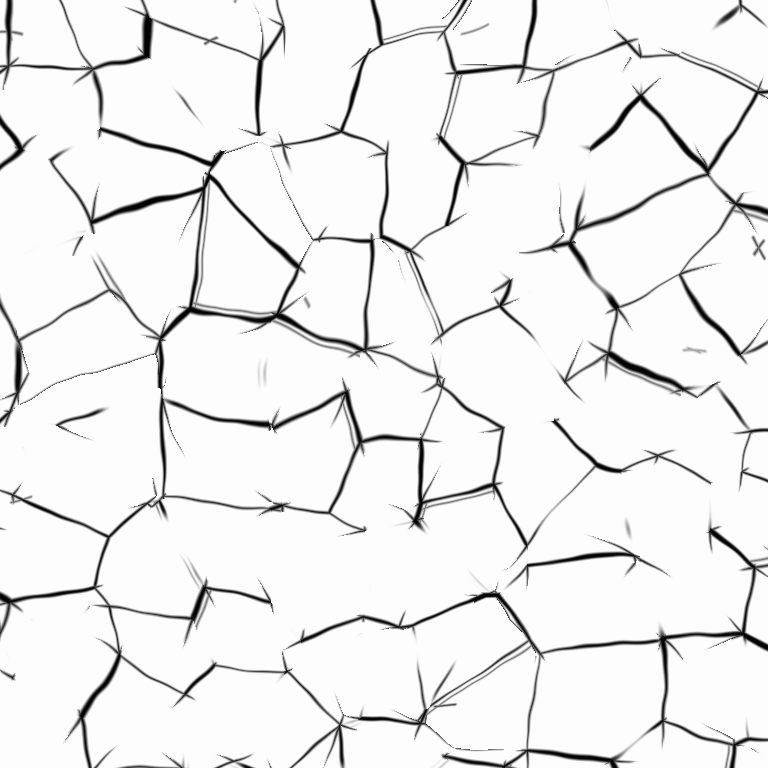
Reproduce this texture procedurally as a WebGL 1 fragment shader.

```glsl
precision highp float;
// Broken web of dark cracks on white: a warped Voronoi diagram whose edges
// each get their own width, fade out in places, sometimes run double, and
// overshoot their junctions as short spurs. Loose crack fragments fill gaps.

uniform vec2 u_resolution;

#define CELLS 8.6            // Voronoi cells across the canvas
#define GAPS 0.23            // share of edges that vanish
#define THIN 0.0008          // half width of the finest crack
#define THICK 0.0033         // half width of the boldest crack
#define SOFTNESS 0.0024      // blur of the crack borders
#define SPUR_LENGTH 0.034    // longest overshoot at a junction
#define DOUBLE_SHARE 0.14    // share of edges with a parallel twin
#define DOUBLE_OFFSET 0.0075 // distance of the twin
#define FRAGMENT_GRID 7.0    // slots for loose fragments across the canvas
#define FRAGMENT_SHARE 0.3   // share of slots in use
#define PAPER 0.993
#define INK 0.015

float hash(vec2 p) {
  vec3 q = fract(vec3(p.xyx) * 0.1031 + 0.137);
  q += dot(q, q.yzx + 33.33);
  return fract((q.x + q.y) * q.z);
}

vec2 hash2(vec2 p) {
  return vec2(hash(p + 17.3), hash(p + 71.9));
}

float cornerSlope(vec2 corner, vec2 offset) {
  float angle = 6.2832 * hash(corner + 5.7);
  return dot(vec2(cos(angle), sin(angle)), offset);
}

float gradientNoise(vec2 p) {
  vec2 i = floor(p), f = fract(p);
  vec2 u = f * f * f * (f * (f * 6.0 - 15.0) + 10.0);
  vec2 e = vec2(1.0, 0.0);
  return mix(
    mix(cornerSlope(i, f), cornerSlope(i + e.xy, f - e.xy), u.x),
    mix(cornerSlope(i + e.yx, f - e.yx), cornerSlope(i + 1.0, f - 1.0), u.x),
    u.y);
}

vec2 noise2(vec2 p) {
  return vec2(gradientNoise(p + 40.0), gradientNoise(p + 93.5));
}

float stroke(float dist, float halfWidth) {
  float soft = max(SOFTNESS, 0.75 / u_resolution.y);
  return 1.0 - smoothstep(halfWidth - soft, halfWidth + soft, dist);
}

vec2 seedOffset(vec2 id, vec2 p) {
  return id + hash2(id) - p;
}

// Distance to the border between two seeds, in canvas units.
float borderDistance(vec2 nearSeed, vec2 farSeed) {
  float gap = max(length(farSeed - nearSeed), 0.001);
  return (dot(farSeed, farSeed) - dot(nearSeed, nearSeed)) / (2.0 * gap * CELLS);
}

float crackWeb(vec2 uv) {
  vec2 p = uv * CELLS + 20.0, base = floor(p);
  vec2 id1 = base, id2 = base, id3 = base;
  vec2 s1 = vec2(9.0), s2 = s1, s3 = s1;

  // The three nearest seeds
  for (int y = -2; y <= 2; y++) for (int x = -2; x <= 2; x++) {
    vec2 id = base + vec2(x, y), s = seedOffset(id, p);
    float d = dot(s, s);
    if (d < dot(s1, s1)) {
      s3 = s2; id3 = id2; s2 = s1; id2 = id1; s1 = s; id1 = id;
    } else if (d < dot(s2, s2)) {
      s3 = s2; id3 = id2; s2 = s; id2 = id;
    } else if (d < dot(s3, s3)) {
      s3 = s; id3 = id;
    }
  }

  // Edges, each with its own width, fading and twin
  float fading = 0.6 * gradientNoise(uv * 9.0 + 31.0);
  float swelling = 1.0 + 0.9 * gradientNoise(uv * 15.0 + 57.0);
  float ink = 0.0;
  for (int y = -2; y <= 2; y++) for (int x = -2; x <= 2; x++) {
    vec2 id = base + vec2(x, y);
    if (distance(id, id1) < 0.5) continue;
    vec2 edge = id + id1;
    float d = borderDistance(s1, seedOffset(id, p));
    float strength = smoothstep(0.0, 0.14, hash(edge + 0.5) - GAPS + fading);
    float halfWidth = mix(THIN, THICK, hash(edge + 3.5)) * swelling;
    ink = max(ink, strength * stroke(d, halfWidth * mix(0.4, 1.0, strength)));
    if (hash(edge + 8.5) < DOUBLE_SHARE && hash(id) < hash(id1))
      ink = max(ink, 0.75 * strength * stroke(abs(d - DOUBLE_OFFSET), THIN));
  }

  // Spurs: the far border carried on past the junction
  vec2 pair = id2 + id3;
  float reach = SPUR_LENGTH * (hash(pair + id1 * 3.0 + 11.5) * 1.6 - 0.6);
  float taper = 1.0 - borderDistance(s1, s2) / max(reach, 0.0001);
  float spur = stroke(abs(borderDistance(s2, s3)), 0.0016 * max(taper, 0.0));
  return max(ink, spur * smoothstep(0.0, 0.35, taper));
}

float fragments(vec2 uv) {
  vec2 p = uv * FRAGMENT_GRID, base = floor(p);
  float ink = 0.0;
  for (int y = -1; y <= 1; y++) for (int x = -1; x <= 1; x++) {
    vec2 id = base + vec2(x, y);
    if (hash(id + 120.5) > FRAGMENT_SHARE) continue;
    vec2 q = (p - id - hash2(id + 140.0)) / FRAGMENT_GRID;
    float tone = mix(0.35, 0.9, hash(id + 160.5));
    // One stroke, sometimes crossed by a second
    for (int k = 0; k < 2; k++) {
      vec2 key = id + 180.0 + 13.0 * float(k);
      if (k == 1 && hash(key) > 0.4) continue;
      float angle = 6.2832 * hash(key + 2.5);
      vec2 along = vec2(cos(angle), sin(angle));
      float halfLength = mix(0.005, 0.017, hash(key + 4.5));
      float t = clamp(dot(q, along), -halfLength, halfLength);
      ink = max(ink, tone * stroke(length(q - along * t), 0.0013));
    }
  }
  return ink;
}

void main() {
  vec2 uv = gl_FragCoord.xy / u_resolution.y;
  // Broad warp varies the cell sizes, finer warps kink the cracks
  vec2 warped = uv + 0.05 * noise2(uv * 2.5) + 0.012 * noise2(uv * 9.0)
    + 0.004 * noise2(uv * 26.0);
  float ink = max(crackWeb(warped), fragments(warped));
  gl_FragColor = vec4(vec3(mix(PAPER, INK, ink)), 1.0);
}
```
